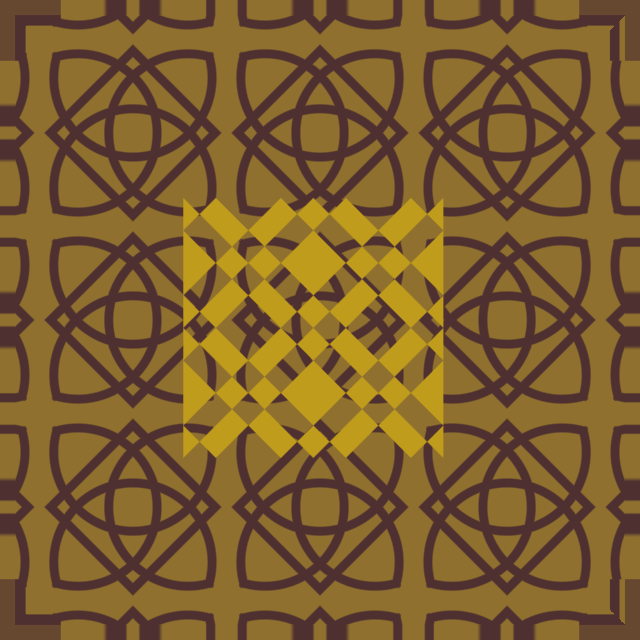
A Shadertoy shader for this pattern:

```glsl
#define PERIOD 0.2923
#define ARC_RADIUS 0.423
#define ARC_OFFSET 0.294
#define ARC_CLIP 0.432
#define DIAMOND_SIZE 0.4396
#define LINE_HALF 0.0238
#define BORDER 0.0240
#define CORNER_SIZE 0.0950
#define PANEL_CENTRE vec2(0.4896, 0.4876)
#define PANEL_UNIT 0.0508

const vec3 OLIVE = vec3(0.56, 0.44, 0.18);
const vec3 MAROON = vec3(0.31, 0.19, 0.19);
const vec3 BROWN = vec3(0.40, 0.28, 0.19);
const vec3 GOLD = vec3(0.75, 0.61, 0.11);

// Coverage of a shape from its signed distance
float cover(float d, float soft) {
    return 1.0 - smoothstep(-soft, soft, d);
}

// Four interlaced arcs over a diamond, folded into one quadrant
float knotDistance(vec2 q) {
    q = abs(q);
    float d = abs(q.x + q.y - DIAMOND_SIZE) * 0.7071 - LINE_HALF;
    for (int i = 0; i < 2; i++) {
        for (float side = -1.0; side <= 1.0; side += 2.0) {
            float ring = abs(length(q - vec2(0.0, side * ARC_OFFSET)) - ARC_RADIUS);
            d = min(d, max(ring - LINE_HALF, q.y - ARC_CLIP));
        }
        q = q.yx;
    }
    return d;
}

// Alternating stripes of widths 1, 2, 1: signed distance to the nearest edge
float stripes(float t) {
    float h = abs(mod(t, 4.0) - 2.0);
    float flip = 1.0 - 2.0 * mod(floor(t / 4.0), 2.0);
    float d = min(2.0 - h, abs(h - 1.0));
    return flip * (h < 1.0 ? -d : d);
}

// Mitred corner frame: brown outside, maroon band inside
vec3 cornerFrame(vec3 color, vec2 p, vec2 inset, float soft) {
    float edge = min(inset.x, inset.y);
    bool rightSide = p.x > 0.5 && inset.x < inset.y;
    float bandStart = rightSide ? 0.0320 : 0.0230;
    float bandEnd = rightSide ? 0.0470 : 0.0400;
    vec3 frame = mix(color, MAROON, cover(edge - bandEnd, soft));
    frame = mix(frame, OLIVE, cover(edge - bandStart, soft));
    frame = mix(frame, BROWN, cover(edge - 0.0235, soft));
    return mix(color, frame, cover(max(inset.x, inset.y) - CORNER_SIZE, soft));
}

void mainImage(out vec4 fragColor, in vec2 fragCoord) {
    vec2 p = fragCoord / iResolution.xy;
    float pixel = 1.0 / min(iResolution.x, iResolution.y);

    // Knot tiles, stretched outward along the border
    vec2 held = clamp(p, BORDER, 1.0 - BORDER);
    vec2 tile = fract((held - 0.5) / PERIOD + 0.5) - 0.5;
    vec3 color = mix(OLIVE, MAROON, cover(knotDistance(tile), pixel / PERIOD));

    // Corner pieces
    vec2 inset = 0.5 - abs(p - 0.5);
    color = cornerFrame(color, p, inset, 0.7 * pixel);

    // Diagonal checker panel with uneven stripes
    vec2 g = (p - PANEL_CENTRE) / PANEL_UNIT;
    float soft = 0.7 * pixel / PANEL_UNIT;
    vec2 s = clamp(vec2(stripes(g.x + g.y), stripes(g.y - g.x)) / (1.4 * soft), -1.0, 1.0);
    float lit = 0.5 + 0.5 * s.x * s.y;
    float panel = cover(max(abs(g.x), abs(g.y)) - 4.0, soft);
    color = mix(color, GOLD, lit * panel);

    fragColor = vec4(color, 1.0);
}
```
